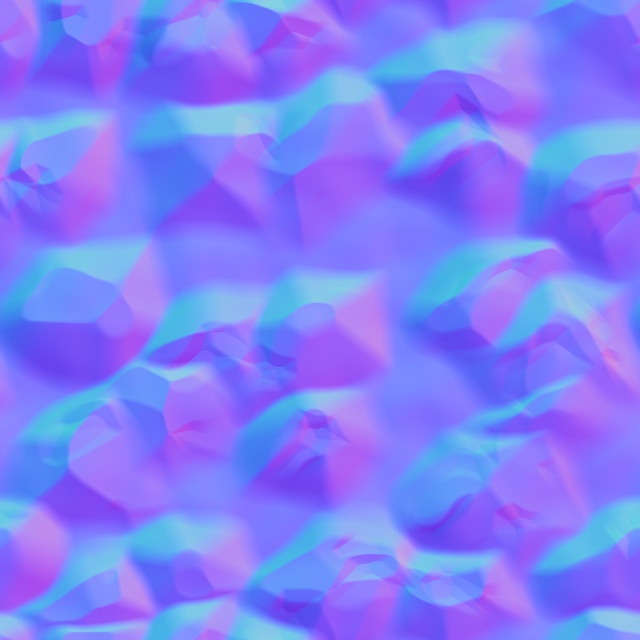
Give the GLSL for this texture map, as a WebGL 1 fragment shader.

```glsl
precision highp float;
// Tiling tangent-space normal map of packed, chipped rocks.
// Each rock is a soft minimum of random planes; rocks merge by a soft maximum.
// Surfaces are vec3(slope.x, slope.y, height), so slopes stay exact when blended.
uniform vec2 u_resolution;

const float TAU = 6.2831853;

vec3 hash3(vec2 id, float seed) {
  vec3 q = vec3(dot(id, vec2(127.1, 311.7)), dot(id, vec2(269.5, 183.3)), dot(id, vec2(419.2, 371.9)));
  return fract(sin(q + seed * vec3(17.3, 41.7, 29.1) + 1.7) * 43758.545);
}

vec2 wrapCell(vec2 cell, float count) {
  return floor(mod(cell + 0.5, count));
}

// Gradient noise that repeats after "count" cells
float corner(vec2 cell, vec2 offset, float count) {
  float angle = TAU * hash3(wrapCell(cell, count), count).x;
  return dot(offset, vec2(cos(angle), sin(angle)));
}

float noise(vec2 p, float count) {
  vec2 c = floor(p), f = p - c;
  vec2 u = f * f * f * (f * (f * 6.0 - 15.0) + 10.0);
  vec2 e = vec2(1.0, 0.0);
  float low = mix(corner(c, f, count), corner(c + e.xy, f - e.xy, count), u.x);
  float high = mix(corner(c + e.yx, f - e.yx, count), corner(c + 1.0, f - 1.0, count), u.x);
  return mix(low, high, u.y);
}

vec2 noiseSlope(vec2 uv, float count) {
  vec2 p = uv * count, e = vec2(0.02, 0.0);
  return vec2(noise(p + e.xy, count) - noise(p - e.xy, count),
              noise(p + e.yx, count) - noise(p - e.yx, count)) / 0.04;
}

// Blends of surfaces that carry their slope along
vec3 softMin(vec3 a, vec3 b, float k) {
  float t = clamp(0.5 + 0.5 * (b.z - a.z) / k, 0.0, 1.0);
  return mix(b, a, t) - vec3(0.0, 0.0, k * t * (1.0 - t));
}

vec3 softMax(vec3 a, vec3 b, float k) {
  return -softMin(-a, -b, k);
}

// One rock: six steep rim planes, then six crisp facets meeting near the peak
vec3 rock(vec2 q, vec2 id, float radius, float soft, float seed) {
  vec3 surface = vec3(0.0, 0.0, 1.0);
  for (int k = 0; k < 12; k++) {
    float n = float(k);
    vec3 r = hash3(id, seed + n + 1.0);
    float angle = TAU * (n + 0.4 * r.x) / 6.0;
    vec2 dir = vec2(cos(angle), sin(angle));
    vec2 facing = dir * (0.56 + 0.12 * dir.y + 0.14 * (r.y - 0.5));
    float height = length(facing) * radius * (0.78 + 0.44 * r.z);
    float bevel = soft * mix(0.4, 1.0, r.y);
    if (k > 5) {
      facing = vec2(0.01, -0.12) + dir * (0.08 + 0.28 * r.y);
      height = radius * (0.3 + 0.16 * r.z);
      bevel = soft * mix(0.06, 0.3, r.x * r.x);
    }
    // Sunlit-side planes lean left, and sideways slopes stay milder
    facing.x = 0.85 * facing.x - 0.25 * max(facing.y, 0.0);
    surface = softMin(surface, vec3(-facing, height - dot(q, facing)), bevel);
  }
  return surface;
}

// Jittered grid of rocks over flat ground; "fill" is the share of occupied cells
vec3 rockField(vec2 uv, float count, float fill, float size, float soft) {
  vec2 p = uv * count, base = floor(p);
  vec3 field = vec3(0.0);
  for (int j = -1; j <= 1; j++) {
    for (int i = -1; i <= 1; i++) {
      vec2 cell = base + vec2(float(i), float(j));
      vec2 id = wrapCell(cell, count);
      vec3 r = hash3(id, count * 3.0);
      if (r.z > fill) continue;
      vec2 q = p - cell - 0.5 - 0.64 * (r.xy - 0.5);
      float radius = size * (0.83 + 0.34 * fract(r.z * 7.0));
      field = softMax(field, rock(q, id, radius, soft, count), 0.6 * soft);
    }
  }
  return field;
}

void main() {
  vec2 uv = gl_FragCoord.xy / u_resolution;

  // Gentle bends keep ridges and outlines from being ruler-straight
  vec2 broad = noiseSlope(uv, 6.0);
  vec2 fine = noiseSlope(uv + 0.37, 13.0);
  vec2 bent = uv + 0.009 * broad + 0.003 * fine;

  // Large rocks, with small crisp chips cut only into their raised parts
  vec3 rocks = rockField(bent, 5.0, 1.0, 0.53, 0.07);
  vec3 chips = rockField(bent + 0.02 * broad.yx, 8.0, 0.5, 0.38, 0.025);
  float raised = smoothstep(0.05, 0.13, rocks.z);
  vec2 slope = rocks.xy - 0.5 * raised * chips.xy;
  slope += 0.07 * broad + 0.05 * fine;

  vec3 normal = normalize(vec3(-slope, 1.0));
  gl_FragColor = vec4(normal * 0.5 + 0.5, 1.0);
}
```
